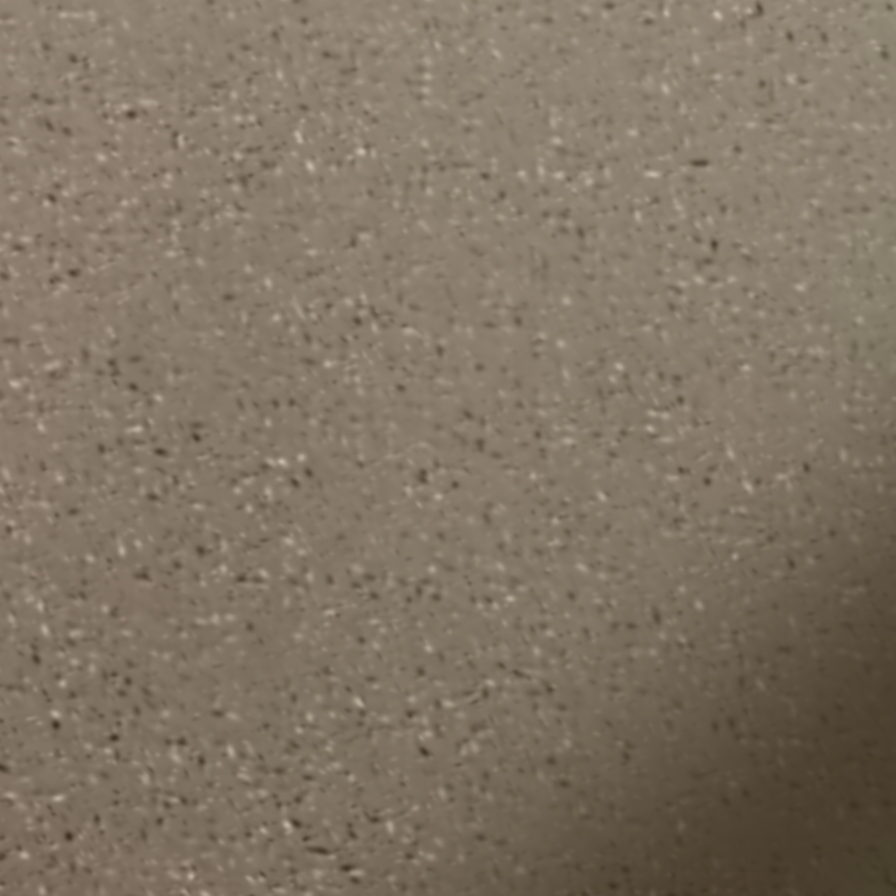
Give the GLSL for this texture, as a Shadertoy shader.

```glsl
#define PIT_CELLS 56.0
#define FINE_CELLS 83.0
#define PIT_CONTRAST 0.25
#define FINE_CONTRAST 0.13
#define MOTTLE 0.035
#define GRAIN_ANGLE -0.65
#define SHADOW_LEVEL 0.295
#define WARM_TINT vec3(0.0, -0.05, -0.113)

float hash(vec2 p) {
    return fract(sin(dot(p, vec2(127.1, 311.7))) * 43758.5453);
}

float noise(vec2 p) {
    vec2 i = floor(p), f = fract(p);
    f = f * f * (3.0 - 2.0 * f);
    return mix(mix(hash(i), hash(i + vec2(1, 0)), f.x),
               mix(hash(i + vec2(0, 1)), hash(i + vec2(1, 1)), f.x), f.y);
}

mat2 rotation(float a) {
    return mat2(cos(a), -sin(a), sin(a), cos(a));
}

// Soft elongated spot
float spot(vec2 p, vec2 size) {
    p /= size;
    return exp(-0.5 * dot(p, p));
}

// Scattered pits: a lit lower-right rim beside a shaded upper-left hollow
float pits(vec2 p, float seed) {
    vec2 cell = floor(p);
    float relief = 0.0;
    for (int y = -1; y <= 1; y++)
    for (int x = -1; x <= 1; x++) {
        vec2 id = cell + vec2(x, y);
        vec2 key = id + seed;
        vec2 center = id + 0.15 + 0.7 * vec2(hash(key), hash(key + 17.3));
        float angle = GRAIN_ANGLE + 1.5 * (hash(key + 31.7) - 0.5);
        float strength = hash(key + 47.1);
        float balance = hash(key + 63.9);
        mat2 turn = rotation(angle);
        vec2 size = vec2(mix(0.19, 0.32, hash(key + 79.3)), 0.17);
        vec2 split = vec2(0.17, -0.19);
        float rim = spot(turn * (p - center - split), size);
        float hollow = spot(turn * (p - center + split), size);
        relief += strength * strength * (rim * balance - hollow * (1.0 - balance));
    }
    return relief;
}

void mainImage(out vec4 fragColor, in vec2 fragCoord) {
    vec2 uv = fragCoord / iResolution.xy;

    // Broad light with a soft shadow in the lower right corner
    float drift = noise(uv * 4.0 + 3.0) - 0.5;
    float shadow = smoothstep(0.28, 0.86, uv.x - uv.y + 0.06 * drift);
    float light = 0.483 + 0.084 * uv.y + 0.02 * drift;
    light = mix(light, SHADOW_LEVEL, shadow);

    // Grain, gathered in loose clusters and fading into the shadow
    vec2 warped = uv + 0.004 * (vec2(noise(uv * 35.0), noise(uv * 35.0 + 9.0)) - 0.5);
    float cluster = mix(0.45, 1.3, noise(uv * 13.0 + 5.0));
    float grain = PIT_CONTRAST * pits(warped * PIT_CELLS, 0.0);
    grain += FINE_CONTRAST * pits(rotation(0.4) * warped * FINE_CELLS, 211.0);
    vec2 along = rotation(GRAIN_ANGLE) * uv;
    float mottle = noise(along * vec2(60.0, 110.0)) - 0.5;
    float fade = mix(1.0, 0.3, shadow) * mix(1.1, 0.8, uv.x);
    light += fade * (grain * cluster + MOTTLE * mottle);

    // Pinkish on the left, greenish on the right
    vec3 color = light + WARM_TINT;
    float hue = 0.5 - uv.x + 0.7 * (noise(uv * 6.0 + 21.0) - 0.5);
    color += hue * vec3(0.008, -0.008, 0.003);
    fragColor = vec4(clamp(color, 0.0, 1.0), 1.0);
}
```
